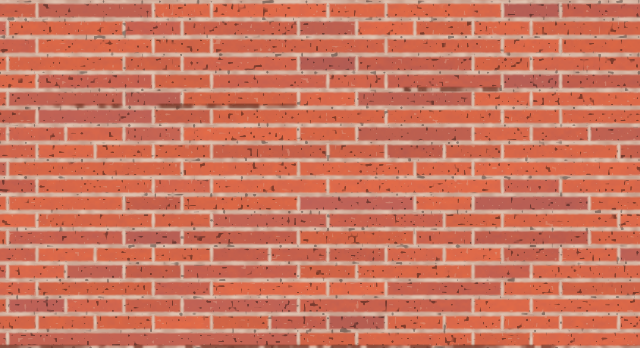
Give the GLSL for this texture, as a WebGL 2 fragment shader.

```glsl
#version 300 es
precision highp float;
// Weathered red brick wall: long and short bricks, pale mortar, dark stains.
uniform vec2 u_resolution;
out vec4 outColor;

float hash(vec2 p) {
  vec3 q = fract(vec3(p.xyx) * 0.1031);
  q += dot(q, q.yzx + 33.33);
  return fract((q.x + q.y) * q.z);
}

float noise(vec2 p) {
  vec2 i = floor(p), f = fract(p);
  f = f * f * (3.0 - 2.0 * f);
  return mix(mix(hash(i), hash(i + vec2(1, 0)), f.x),
             mix(hash(i + vec2(0, 1)), hash(i + vec2(1, 1)), f.x), f.y);
}

// Every third joint is left out to make a long brick, with some irregularity.
bool hasJoint(float slot, float row) {
  if (row == 14.0 || row == 18.0) return true;
  bool shifted = row > 7.0 && row < 14.0 && slot > 5.0;
  bool skipped = mod(slot, 3.0) == (shifted ? 0.0 : 1.0);
  float chance = hash(vec2(slot + 7.0, row + 3.0));
  return skipped ? chance < 0.16 : chance > 0.05;
}

// Ragged dark band along one course line, between two horizontal positions.
float streak(vec2 p, float line, float from, float to) {
  float span = smoothstep(from, from + 0.15, p.x) * smoothstep(to, to - 0.15, p.x);
  float ragged = smoothstep(0.2, 0.65, noise(vec2(p.x * 8.0, line * 5.0)));
  return span * ragged * smoothstep(0.2, 0.06, abs(p.y - line));
}

void main() {
  vec2 uv = gl_FragCoord.xy / u_resolution;
  float down = 1.0 - uv.y;

  // Eleven slots across and twenty courses down, slightly bowed.
  vec2 p = vec2(uv.x * 11.0, down * 20.1 - 0.09 - 0.16 * sin(3.14159 * down));
  float row = floor(p.y);
  float across = p.x - (mod(row, 2.0) == 0.0 ? 0.635 : 0.13);
  float slot = floor(across);
  vec2 grain = vec2(p.x * 3.37, p.y);

  // Walk left to the joint that starts this brick.
  float start = slot;
  for (int i = 0; i < 4; i++) {
    if (hasJoint(start, row)) break;
    start -= 1.0;
  }

  // Distances to the mortar centre lines, in course heights.
  float left = hasJoint(slot, row) ? across - slot : 1.0;
  float right = hasJoint(slot + 1.0, row) ? slot + 1.0 - across : 1.0;
  float side = min(left, right) * 3.37;
  float bed = min(fract(p.y), 1.0 - fract(p.y));
  float wobble = 0.03 * (noise(grain * 5.0) - 0.5);
  float soft = 0.055 + 0.5 * 20.1 / u_resolution.y;
  float upright = 1.0 - smoothstep(0.1 - soft, 0.1 + soft, side + wobble);
  float level = 1.0 - smoothstep(0.125 - soft, 0.125 + soft, bed + wobble);

  // Brick tone: mostly orange red, some duller and purplish.
  vec2 id = vec2(start + 11.0, row + 5.0);
  float tone = hash(id + 40.0);
  float mottle = noise(grain * vec2(2.0, 3.5)) * 0.6 + noise(grain * 7.0) * 0.4;
  vec3 brick = mix(vec3(0.84, 0.40, 0.28), vec3(0.73, 0.36, 0.31),
                   smoothstep(0.35, 1.0, tone) * 0.75 + (mottle - 0.5) * 0.55);
  brick = mix(brick, vec3(0.68, 0.37, 0.36), step(0.83, hash(id + 90.0)) * 0.5);
  brick *= 0.97 + 0.07 * hash(id);

  // Pits and pale flecks.
  float fleck = noise(grain * 5.5 + 60.0);
  brick *= 1.0 - 0.4 * smoothstep(0.8, 0.95, fleck);
  brick = mix(brick, vec3(0.86, 0.66, 0.57), 0.4 * smoothstep(0.12, 0.03, fleck));

  // Mortar: cream to greyish pink, brighter in the upright joints.
  vec3 mortar = mix(vec3(0.77, 0.62, 0.55), vec3(0.88, 0.77, 0.70),
                    noise(grain * vec2(2.5, 4.0) + 20.0));
  mortar = mix(mortar, vec3(0.88, 0.78, 0.71), upright * 0.5);
  mortar *= 1.0 - 0.35 * smoothstep(0.8, 0.95, noise(grain * 4.0 + 80.0));
  vec3 color = mix(brick, mortar, max(upright, level));

  // Stained courses and the dark foot of the wall.
  float stain = streak(p, 4.95, 6.7, 8.7) + streak(p, 5.9, 0.8, 2.15)
              + streak(p, 5.9, 2.65, 5.15) + streak(p, 19.95, -1.0, 12.0);
  color = mix(color, vec3(0.42, 0.18, 0.12), 0.7 * min(stain, 1.0));

  outColor = vec4(color, 1.0);
}
```
